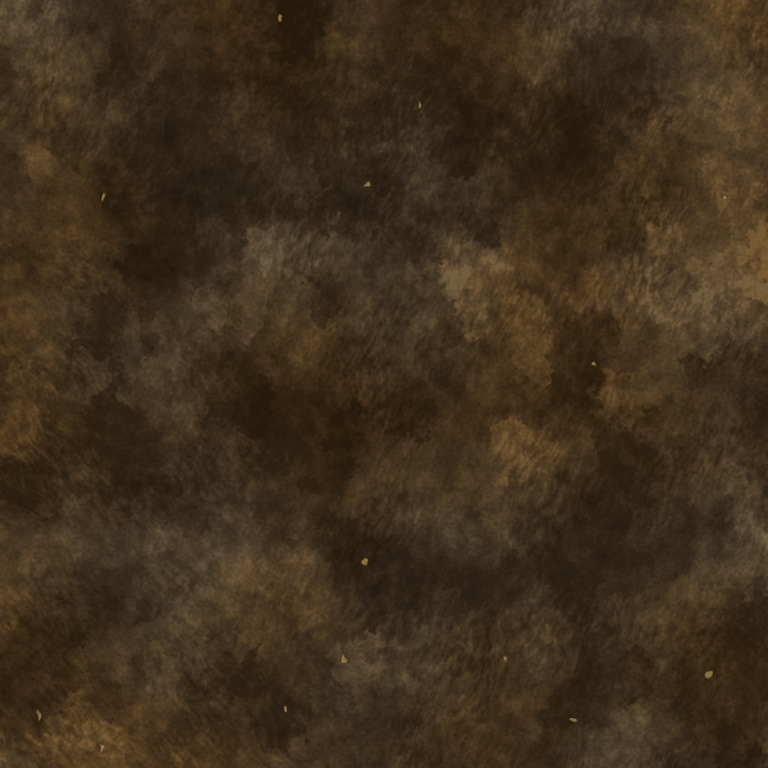
Write a WebGL 1 fragment shader that draws this texture.

```glsl
precision highp float;
// Dark, mottled brown paint: broad drifting light and hue are picked up by
// two layers of overlapping ragged dabs, then roughened with short slanted
// bristle marks, fine grain and a few small ochre flecks.
uniform vec2 u_resolution;

const vec3 UMBER_DEEP  = vec3(0.145, 0.102, 0.052);
const vec3 UMBER_DARK  = vec3(0.180, 0.130, 0.070);
const vec3 UMBER       = vec3(0.230, 0.170, 0.106);
const vec3 EARTH       = vec3(0.280, 0.215, 0.135);
const vec3 TAN         = vec3(0.350, 0.270, 0.170);
const vec3 SAND        = vec3(0.430, 0.340, 0.220);
const vec3 FLECK_COLOR = vec3(0.620, 0.520, 0.300);
const vec3 WARM_TINT   = vec3(1.03, 0.98, 0.86);
const vec3 COOL_TINT   = vec3(0.97, 1.02, 1.14);

const float TONE_BIAS      = -0.20;
const float MOTTLE_GAIN    = 2.5;   // contrast of the broad patches
const float LARGE_DABS     = 17.0;  // dabs across the canvas
const float SMALL_DABS     = 40.0;
const float EDGE_WIDTH     = 0.004; // softness of a dab, in canvas units
const float CRAG_GAIN      = 0.80;  // lumps smaller than a dab
const float BRISTLE_GAIN   = 0.85;
const float GRAIN_GAIN     = 0.55;
const float FLECK_CELLS    = 10.0;
const float FLECK_CHANCE   = 0.14;

vec2 hash2(vec2 p) {
  vec3 q = fract(p.xyx * vec3(0.1031, 0.1030, 0.0973));
  q += dot(q, q.yzx + 33.33);
  return fract((q.xx + q.yz) * q.zy);
}

mat2 rotation(float angle) {
  float c = cos(angle), s = sin(angle);
  return mat2(c, -s, s, c);
}

float cornerSlope(vec2 cell, vec2 offset) {
  float angle = 6.2832 * hash2(cell + 57.0).x;
  return dot(vec2(cos(angle), sin(angle)), offset);
}

float gradientNoise(vec2 p) {
  vec2 i = floor(p), f = fract(p);
  vec2 u = f * f * f * (f * (f * 6.0 - 15.0) + 10.0);
  vec2 e = vec2(1.0, 0.0);
  return mix(mix(cornerSlope(i, f), cornerSlope(i + e, f - e), u.x),
             mix(cornerSlope(i + e.yx, f - e.yx), cornerSlope(i + 1.0, f - 1.0), u.x), u.y);
}

float fbm(vec2 p) {
  float sum = 0.0, gain = 1.0;
  for (int i = 0; i < 3; i++) {
    sum += gain * gradientNoise(p);
    p = rotation(0.6) * p * 2.03 + 11.7;
    gain *= 0.6;
  }
  return sum;
}

float glow(vec2 p, vec2 center, vec2 radius) {
  vec2 d = (p - center) / radius;
  return exp(-dot(d, d));
}

// x: tone, roughly zero mean and unit spread; y: warm (0) to cool (1)
vec2 broadPaint(vec2 p) {
  float side = glow(p, vec2(1.03, 0.75), vec2(0.17, 0.34));
  float foot = glow(p, vec2(0.18, -0.03), vec2(0.32, 0.15));
  float shade = glow(p, vec2(0.32, 0.95), vec2(0.38, 0.25));
  float tone = TONE_BIAS + 1.7 * side + 1.3 * foot - 0.6 * shade
             + MOTTLE_GAIN * fbm(p * 5.5 + 3.1);
  float cool = 0.55 + 1.4 * gradientNoise(p * 4.3 + 21.4) - 0.4 * side - 0.4 * foot;
  return vec2(tone, cool);
}

// Paints ragged dabs in scan order; each takes the broad paint at its centre.
vec2 paintDabs(vec2 under, vec2 p, float count, float variation, float opacity) {
  vec2 g = p * count, base = floor(g);
  float ragged = 0.42 * fbm(g * 2.6 + 5.0);
  for (int j = -1; j <= 1; j++) {
    for (int i = -1; i <= 1; i++) {
      vec2 cell = base + vec2(float(i), float(j));
      vec2 place = hash2(cell + count);
      vec2 look = hash2(cell + count + 131.0);
      vec2 center = cell + place;
      vec2 d = rotation(0.9 + 1.6 * look.y) * (g - center) * vec2(0.95, 1.3);
      float radius = mix(0.26, 0.66, look.x);
      float soft = EDGE_WIDTH * count;
      float cover = 1.0 - smoothstep(radius - soft, radius + soft, length(d) + ragged);
      vec2 paint = broadPaint(center / count);
      paint += (vec2(fract(look.y * 7.3), place.x) - 0.5) * vec2(variation, 0.45);
      under = mix(under, paint, cover * opacity);
    }
  }
  return under;
}

// Short marks of uneven length and strength, bent a little by noise.
float bristles(vec2 p, float angle) {
  vec2 bend = 0.012 * vec2(gradientNoise(p * 17.0), gradientNoise(p * 17.0 + 40.0));
  vec2 q = rotation(angle) * (p + bend);
  return gradientNoise(q * vec2(48.0, 115.0)) + 0.8 * gradientNoise(q * vec2(95.0, 230.0) + 9.0);
}

float flecks(vec2 p) {
  vec2 g = p * FLECK_CELLS, cell = floor(g);
  vec2 place = hash2(cell + 311.0), look = hash2(cell + 473.0);
  vec2 d = rotation(1.0 + 1.4 * place.x) * (g - cell - mix(vec2(0.2), vec2(0.8), place));
  d += 0.06 * vec2(gradientNoise(g * 9.0), gradientNoise(g * 9.0 + 30.0));
  float size = length(d / vec2(mix(0.03, 0.08, look.y), 0.028));
  return step(look.x, FLECK_CHANCE) * (1.0 - smoothstep(0.5, 1.2, size));
}

vec3 earthRamp(float tone) {
  vec3 color = mix(UMBER_DEEP, UMBER_DARK, smoothstep(-2.4, -1.23, tone));
  color = mix(color, UMBER, clamp((tone + 1.23) / 0.91, 0.0, 1.0));
  color = mix(color, EARTH, clamp((tone + 0.32) / 0.79, 0.0, 1.0));
  color = mix(color, TAN, clamp((tone - 0.47) / 0.81, 0.0, 1.0));
  return mix(color, SAND, clamp((tone - 1.28) / 0.77, 0.0, 1.3));
}

void main() {
  vec2 p = gl_FragCoord.xy / min(u_resolution.x, u_resolution.y);
  vec2 paint = paintDabs(broadPaint(p), p, LARGE_DABS, 1.8, 0.75);
  paint = paintDabs(paint, p, SMALL_DABS, 1.7, 0.50);

  // Bristle marks rise to the right, but fall in the lower left.
  float falling = smoothstep(-0.15, 0.15, 0.42 - p.x - 0.4 * p.y + 0.4 * gradientNoise(p * 4.0));
  float marks = mix(bristles(p, 1.15), bristles(p, 2.25), falling);
  float pressure = clamp(0.8 + 1.6 * gradientNoise(p * 9.0 + 70.0), 0.25, 1.5);
  paint.x += BRISTLE_GAIN * pressure * marks + CRAG_GAIN * fbm(p * 42.0)
           + GRAIN_GAIN * gradientNoise(p * 210.0);

  vec3 color = earthRamp(paint.x) * mix(WARM_TINT, COOL_TINT, clamp(paint.y, 0.0, 1.0));
  color = mix(color, FLECK_COLOR, 0.8 * flecks(p));
  gl_FragColor = vec4(color, 1.0);
}
```
